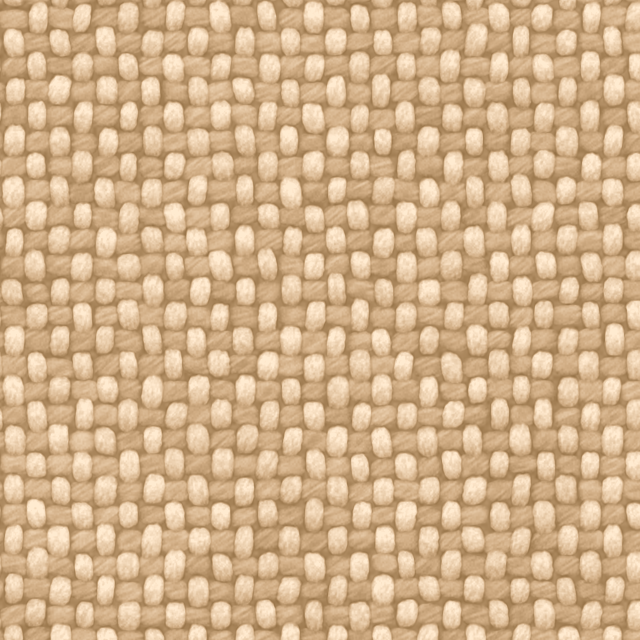
A WebGL 2 fragment shader for this texture:

```glsl
#version 300 es
precision highp float;

uniform vec2 u_resolution;
out vec4 fragColor;

vec2 hash2(vec2 p) {
    vec3 q = fract(p.xyx * vec3(0.1031, 0.1030, 0.0973));
    q += dot(q, q.yzx + 33.33);
    return fract((q.xx + q.yz) * q.zy);
}

float noise(vec2 p) {
    vec2 i = floor(p), f = fract(p);
    f = f * f * (3.0 - 2.0 * f);
    float low = mix(hash2(i).x, hash2(i + vec2(1, 0)).x, f.x);
    float high = mix(hash2(i + vec2(0, 1)).x, hash2(i + vec2(1, 1)).x, f.x);
    return mix(low, high, f.y);
}

// Rounded-box radius: 1.0 on the outline of a yarn bump
float bumpRadius(vec2 p, vec2 halfSize) {
    vec2 a = abs(p) / halfSize;
    a *= a * a;
    return pow(a.x + a.y + 1e-5, 1.0 / 3.0);
}

// Shaded crossways yarn with a slanted twist
float weftTone(vec2 q, float r, vec2 seed) {
    float slant = 0.25 + 0.45 * hash2(seed + 7.0).x;
    float across = q.y - slant * q.x;
    float strands = noise(vec2(q.x * 2.0, across * 8.0) + seed * 19.0);
    float fuzz = noise(q * 13.0 + seed * 23.0);
    return 0.52 + 0.22 * q.y + 0.28 * (strands - 0.5) + 0.12 * (fuzz - 0.5)
         - 0.22 * smoothstep(0.6, 1.05, r);
}

// Shaded upright yarn, brightest near its top
float warpTone(vec2 q, float r, vec2 seed) {
    float strands = noise(vec2(q.x * 8.0 - q.y * 4.0, q.y * 5.0 + q.x * 3.0) + seed * 19.0);
    float fuzz = noise(q * 14.0 + seed * 29.0);
    return mix(0.62, 0.96, smoothstep(-0.55, 0.25, q.y))
         + 0.24 * (strands - 0.5) + 0.16 * (fuzz - 0.5)
         - 0.22 * smoothstep(0.6, 1.05, r);
}

vec3 yarnColor(float tone) {
    vec3 shade = vec3(0.60, 0.46, 0.29);
    vec3 tan_ = vec3(0.82, 0.68, 0.52);
    vec3 cream = vec3(0.99, 0.90, 0.79);
    return tone < 0.5 ? mix(shade, tan_, max(tone, -0.1) * 2.0)
                      : mix(tan_, cream, min(tone, 1.05) * 2.0 - 1.0);
}

void main() {
    vec2 uv = gl_FragCoord.xy / u_resolution;
    vec2 p = uv * vec2(27.75, 25.7) + vec2(-0.1, 0.5);
    // Slight waviness of the cloth
    p += 0.16 * (vec2(noise(p * 0.6), noise(p * 0.6 + 40.0)) - 0.5);
    float soft = 0.07 + 26.0 / u_resolution.y;
    float tone = 0.06 + 0.22 * noise(p * 6.0);

    // Plain weave: weft bumps first, warp bumps over them
    for (int layer = 0; layer < 2; layer++) {
        bool isWarp = layer == 1;
        for (int k = 0; k < 9; k++) {
            vec2 cell = floor(p) + vec2(k % 3 - 1, k / 3 - 1);
            bool evenCell = mod(cell.x + cell.y, 2.0) < 0.5;
            if (evenCell != isWarp) continue;

            // Each bump varies in place, lean, size and brightness
            vec2 place = hash2(cell + 11.0) - 0.5;
            vec2 size = hash2(cell + 53.0) - 0.5;
            vec2 mood = hash2(cell + 97.0) - 0.5;
            vec2 q = p - cell - 0.5 - 0.12 * place;
            if (isWarp) q.x -= 0.28 * mood.x * q.y;
            else q.y -= 0.28 * mood.x * q.x;

            vec2 halfSize = isWarp ? vec2(0.43, 0.59) : vec2(0.60, 0.43);
            float r = bumpRadius(q, halfSize * (1.0 + 0.2 * size));
            r += 0.12 * (noise(q * 6.0 + cell * 17.0) - 0.5);
            float bump = isWarp ? warpTone(q, r, cell) : weftTone(q, r, cell);
            bump += 0.14 * mood.y;

            // Soft contact shadow, then the yarn itself
            if (isWarp) tone -= 0.14 * (1.0 - smoothstep(0.95, 1.25, r));
            tone = mix(tone, bump, 1.0 - smoothstep(1.0 - soft, 1.0 + soft, r));
        }
    }

    // Broad uneven light over the cloth
    tone += 0.08 * (noise(uv * 5.0) - 0.5);
    fragColor = vec4(yarnColor(tone), 1.0);
}
```
